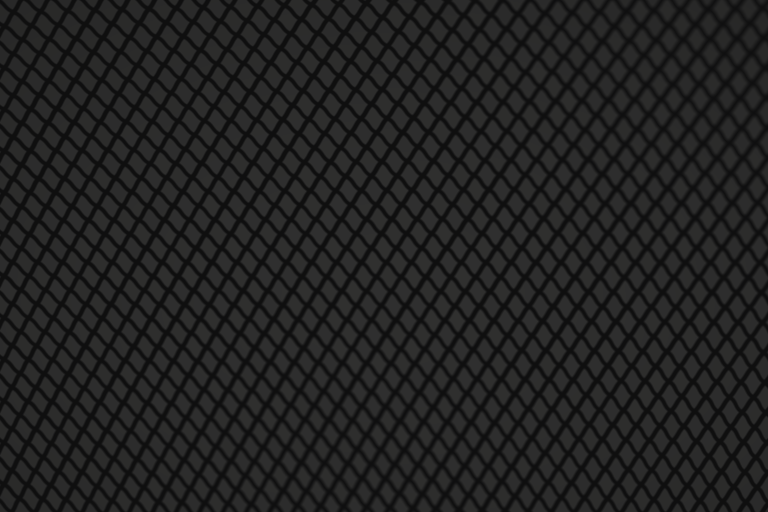
Reproduce this pattern procedurally as a Shadertoy shader.

```glsl
// Dark woven wire mesh of leaning diamonds, seen with shallow focus.
#define STRANDS_PER_HEIGHT 20.5
#define WIRE_HALF_WIDTH 0.0042
#define WIRE_BEND 0.045
#define SHARP_BLUR 0.0022
#define CORNER_BLUR 0.0048
#define LOWER_BLUR 0.0030
#define WIRE_COLOR vec3(0.058, 0.058, 0.060)
#define CELL_COLOR vec3(0.180, 0.180, 0.178)

float hash(vec2 p) {
    return fract(sin(dot(p, vec2(127.1, 311.7))) * 43758.5453);
}

// Strand counters: x for rising wires, y for falling wires.
// The slopes drift across the canvas because the mesh is curved.
vec2 strandPhase(vec2 p) {
    float rising = p.x - (0.60 + 0.13 * p.x) * p.y + 0.065 * p.x;
    float falling = p.x + (1.20 - 0.22 * p.x) * p.y + 0.11 * p.x;
    vec2 phase = STRANDS_PER_HEIGHT * vec2(rising, falling);
    phase.y += WIRE_BEND * sin(6.28318 * phase.x);
    phase.x += 0.35 * WIRE_BEND * sin(6.28318 * phase.y);
    return phase;
}

// Defocus grows toward the upper right and the lower middle.
float focusBlur(vec2 p, float aspect) {
    float corner = 1.0 - smoothstep(0.05, 0.85, length(p - vec2(aspect, 1.0)));
    vec2 low = (p - vec2(0.47 * aspect, 0.05)) / vec2(0.42, 0.38);
    return SHARP_BLUR + CORNER_BLUR * corner + LOWER_BLUR * exp(-dot(low, low));
}

// Soft coverage of the nearest wire in one family.
float wire(float phase, float blur, float halfWidth) {
    float gradient = length(vec2(dFdx(phase), dFdy(phase))) * iResolution.y;
    float distanceToWire = abs(fract(phase) - 0.5) / gradient;
    float width = halfWidth * (0.94 + 0.12 * hash(vec2(floor(phase), 3.0)));
    return 1.0 - smoothstep(width - blur, width + blur, distanceToWire);
}

void mainImage(out vec4 fragColor, in vec2 fragCoord) {
    vec2 p = fragCoord / iResolution.y;
    float aspect = iResolution.x / iResolution.y;
    vec2 phase = strandPhase(p);
    float blur = max(focusBlur(p, aspect), 0.75 / iResolution.y);

    // Rising wires are slightly heavier than falling ones.
    float rising = wire(phase.x, blur, WIRE_HALF_WIDTH * 1.08);
    float falling = wire(phase.y, blur, WIRE_HALF_WIDTH * 0.90);
    float mesh = 1.0 - (1.0 - rising) * (1.0 - falling);

    // Backdrop glow, with faint variation from cell to cell.
    vec2 fromGlow = (p - vec2(0.5 * aspect, 0.42)) / vec2(aspect, 1.0);
    float glow = 1.03 - 0.30 * dot(fromGlow, fromGlow);
    float cellTint = 0.985 + 0.03 * hash(floor(phase + 0.5));
    vec3 color = mix(CELL_COLOR * glow * cellTint, WIRE_COLOR, mesh);

    fragColor = vec4(color, 1.0);
}
```
